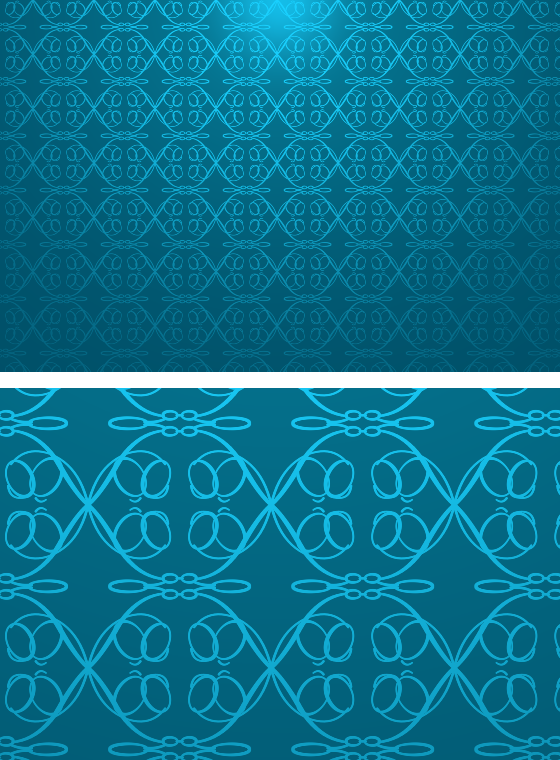
Top: the whole. Bottom: its middle third, enlarged.
Give the GLSL for this pattern, as a Shadertoy shader.

```glsl
const vec2 PERIOD = vec2(126.0, 112.2);
const float CANVAS_HEIGHT = 768.0;
const int CURVE_STEPS = 12;

float segmentDistance(vec2 p, vec2 a, vec2 b) {
    vec2 ab = b - a;
    float t = clamp(dot(p - a, ab) / dot(ab, ab), 0.0, 1.0);
    return length(p - a - ab * t);
}

vec2 bezier(vec2 a, vec2 b, vec2 c, float t) {
    return mix(mix(a, b, t), mix(b, c, t), t);
}

// Stroke whose half width runs from w0 to w1
float curveStroke(vec2 p, vec2 a, vec2 b, vec2 c, float w0, float w1) {
    float d = 1e3;
    vec2 previous = a;
    for (int i = 1; i <= CURVE_STEPS; i++) {
        float t = float(i) / float(CURVE_STEPS);
        vec2 next = bezier(a, b, c, t);
        d = min(d, segmentDistance(p, previous, next) - mix(w0, w1, t));
        previous = next;
    }
    return d;
}

// Tilted ellipse outline, swelling on its outer side
float ringStroke(vec2 p, vec2 center, vec2 radii, float tilt, float thin, float thick) {
    p -= center;
    float swell = smoothstep(-radii.x, radii.x, p.x);
    float c = cos(tilt), s = sin(tilt);
    p = vec2(c * p.x + s * p.y, c * p.y - s * p.x);
    float k = length(p / radii);
    float d = k * (k - 1.0) / max(length(p / (radii * radii)), 1e-3);
    return abs(d) - mix(thin, thick, swell);
}

// One quarter of the mirrored scrollwork
float scrollwork(vec2 p) {
    vec2 crossing = vec2(PERIOD.x * 0.5, 0.0);
    float top = PERIOD.y * 0.5;
    vec2 bend = vec2(44.0, 26.0);

    // Heavy diagonal and light leaf
    float d = curveStroke(p, crossing, vec2(55.0, 7.0), bend, 1.3, 1.8);
    d = min(d, curveStroke(p, bend, vec2(31.0, 49.0), vec2(11.0, top - 5.0), 1.8, 0.9));
    d = min(d, curveStroke(p, crossing, vec2(57.0, 27.0), vec2(37.0, 35.0), 1.0, 0.7));
    d = min(d, curveStroke(p, vec2(37.0, 35.0), vec2(20.0, 41.0), vec2(10.0, 28.0), 0.7, 0.8));

    // Inner curls
    d = min(d, ringStroke(p, vec2(16.0, 18.0), vec2(8.5, 13.0), 0.45, 0.7, 1.4));
    d = min(d, ringStroke(p, vec2(34.0, 19.0), vec2(9.5, 14.0), -0.55, 0.6, 1.2));
    d = min(d, curveStroke(p, vec2(8.0, 13.0), vec2(9.0, 3.0), vec2(20.0, 5.0), 0.9, 0.6));
    d = min(d, curveStroke(p, vec2(27.0, 4.5), vec2(30.0, 0.5), vec2(34.0, 3.5), 0.9, 0.6));

    // Horizontal loop and center knot
    d = min(d, ringStroke(p, vec2(35.0, top), vec2(13.0, 3.8), 0.0, 0.8, 1.2));
    d = min(d, curveStroke(p, vec2(24.0, top - 1.0), vec2(17.0, top), vec2(10.0, top - 3.0), 1.1, 0.9));
    d = min(d, ringStroke(p, vec2(6.5, top - 5.5), vec2(5.0, 2.8), 0.0, 0.8, 1.1));
    return min(d, segmentDistance(p, vec2(0.0, top - 5.5), vec2(2.0, top - 5.5)) - 0.9);
}

vec3 background(float d) {
    vec3 teal = mix(vec3(0.0, 0.31, 0.405), vec3(0.02, 0.47, 0.58), exp(-2.2 * d * d));
    return teal + vec3(0.06, 0.27, 0.33) * exp(-45.0 * d * d);
}

float inkFade(float d) {
    return mix(0.12, 0.95, exp(-pow(d / 0.75, 3.0)));
}

void mainImage(out vec4 fragColor, in vec2 fragCoord) {
    float unitsPerPixel = CANVAS_HEIGHT / iResolution.y;
    vec2 p = fragCoord * unitsPerPixel;

    // Repeat, then mirror each cell in both directions
    vec2 cell = mod(p - vec2(5.0, 95.0) + PERIOD * 0.5, PERIOD) - PERIOD * 0.5;
    float d = scrollwork(abs(cell));
    float ink = 1.0 - smoothstep(-0.5 * unitsPerPixel, 0.5 * unitsPerPixel, d);

    // Light falls from the top center
    vec2 lamp = vec2(0.5 * iResolution.x, iResolution.y);
    float lampDistance = length(fragCoord - lamp) / iResolution.y;
    vec3 color = background(lampDistance);
    color = mix(color, vec3(0.10, 0.82, 1.0), ink * inkFade(lampDistance));
    fragColor = vec4(color, 1.0);
}
```
